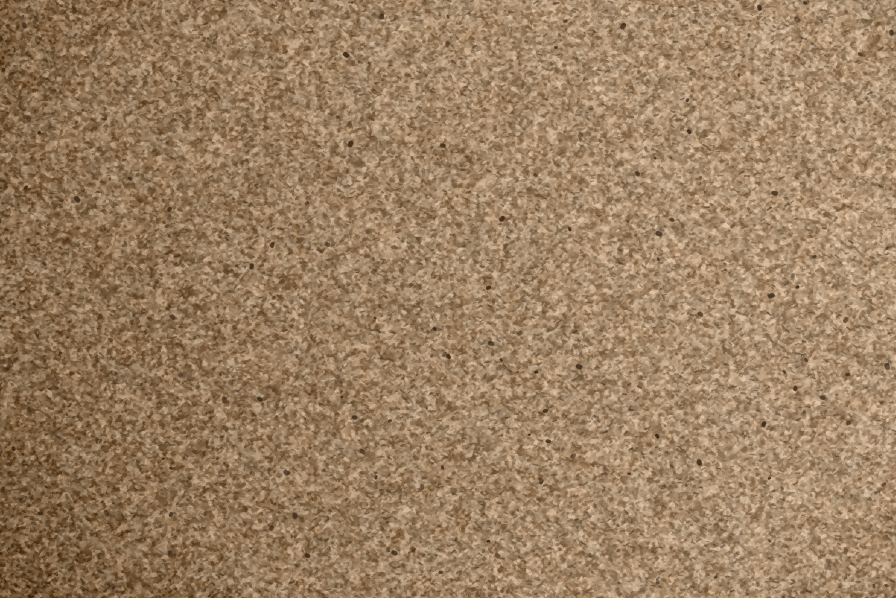
Give the GLSL for this texture, as a Shadertoy shader.

```glsl
const vec3 BOARD = vec3(0.63, 0.52, 0.40);
const vec3 SPECK = vec3(0.20, 0.14, 0.08);
const vec3 STRAW = vec3(0.84, 0.76, 0.63);
const vec3 WARMTH = vec3(0.012, -0.002, -0.014);

vec3 hash3(vec2 cell, float seed) {
    vec3 q = fract(vec3(cell.xyx + seed * 17.31) * vec3(0.1031, 0.1030, 0.0973));
    q += dot(q, q.yxz + 33.33);
    return fract((q.xxy + q.yzz) * q.zyx);
}

vec2 rotate(vec2 v, float angle) {
    float c = cos(angle), s = sin(angle);
    return vec2(c * v.x + s * v.y, c * v.y - s * v.x);
}

// Soft cellular chips: x is lightness, y is warmth, both in -0.5..0.5
vec2 chips(vec2 p, float density, float stretch, float seed) {
    vec2 g = p * density, cell = floor(g);
    vec2 sum = vec2(0.0);
    float total = 1e-5;
    for (int j = -1; j <= 1; j++)
    for (int i = -1; i <= 1; i++) {
        vec2 id = cell + vec2(i, j);
        vec3 place = hash3(id, seed);
        vec3 look = hash3(id, seed + 5.0);
        float angle = (place.z - 0.5) * 2.4;
        vec2 d = rotate(g - id - 0.1 - 0.8 * place.xy, angle);
        d *= vec2(1.0 / stretch, stretch);
        float weight = exp(-9.0 * dot(d, d));
        sum += weight * (look.xy - 0.5);
        total += weight;
    }
    return sum / total;
}

// Coverage of scattered slivers; size is half length and half width in cells
float slivers(vec2 p, float density, float chance, vec2 size, float spread, float seed) {
    vec2 g = p * density, cell = floor(g);
    float soft = 0.7 * density / iResolution.y;
    float cover = 0.0;
    for (int j = -1; j <= 1; j++)
    for (int i = -1; i <= 1; i++) {
        vec2 id = cell + vec2(i, j);
        vec3 place = hash3(id, seed);
        vec3 look = hash3(id, seed + 9.0);
        vec2 d = rotate(g - id - place.xy, (place.z - 0.5) * spread);
        vec2 radius = size * mix(0.5, 1.2, look.y);
        d.x -= clamp(d.x, -radius.x, radius.x);
        float edge = length(d) - radius.y;
        float shape = 1.0 - smoothstep(-soft, soft, edge);
        cover = max(cover, shape * step(look.x, chance) * mix(0.5, 1.0, look.z));
    }
    return cover;
}

// Side light from the right with darkened corners
float lighting(vec2 uv) {
    float side = -0.115 + 0.29 * uv.x - 0.12 * uv.x * uv.x;
    float lean = 0.05 * (uv.y - 0.5) * (1.0 - uv.x);
    float corner = smoothstep(0.5, 0.75, length(uv - vec2(0.53, 0.52)));
    return side + lean - 0.07 * corner;
}

void mainImage(out vec4 fragColor, in vec2 fragCoord) {
    vec2 uv = fragCoord / iResolution.xy;
    vec2 p = fragCoord / iResolution.y;

    // Pressed chips at three scales
    vec2 coarse = chips(p, 118.0, 1.35, 1.0);
    vec2 fine = chips(p + 3.7, 205.0, 1.3, 2.0);
    vec2 mottle = chips(p + 8.1, 36.0, 1.1, 3.0);
    float tone = 0.21 * coarse.x + 0.24 * fine.x + 0.035 * mottle.x;
    vec3 color = BOARD + lighting(uv) + tone;
    color += WARMTH * (coarse.y + fine.y + mottle.y);

    // Pale straw, dark fibres and bark specks
    float straw = slivers(p, 80.0, 0.36, vec2(0.22, 0.10), 3.1, 4.0);
    float fibre = slivers(p, 76.0, 0.27, vec2(0.24, 0.10), 1.5, 5.0);
    float bark = slivers(p, 32.0, 0.10, vec2(0.05, 0.11), 3.1, 6.0);
    color = mix(color, STRAW + lighting(uv), 0.5 * straw);
    color = mix(color, SPECK, 0.5 * fibre);
    color = mix(color, SPECK, 0.9 * bark);

    fragColor = vec4(clamp(color, 0.0, 1.0), 1.0);
}
```
